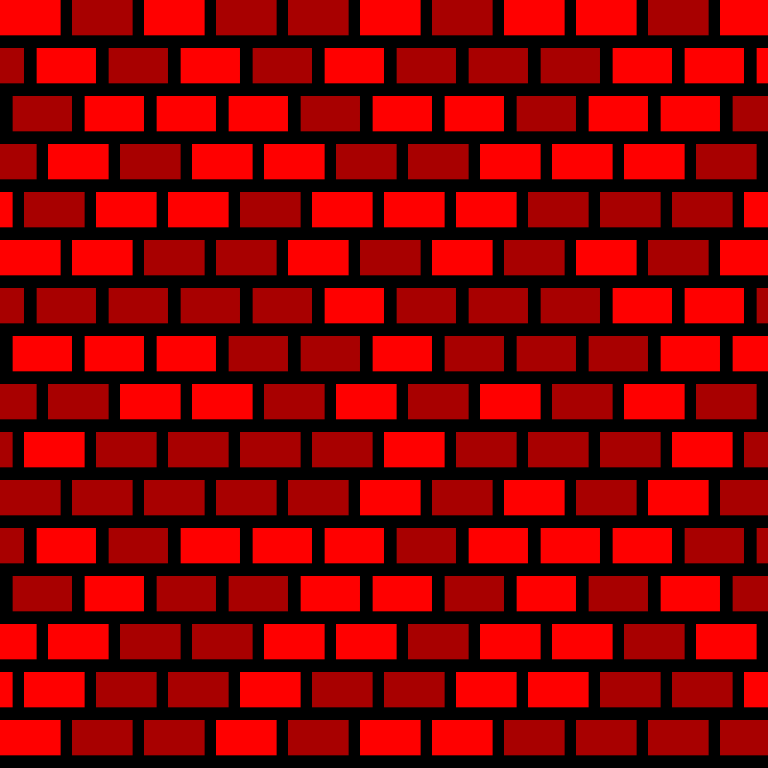
Give the GLSL for this pattern, as a WebGL 1 fragment shader.

```glsl
precision highp float;
// Staggered brick wall in two flat reds with wide black mortar.

uniform vec2 u_resolution;

#define GRID vec2(10.66667, 16.0)       // bricks across, courses up
#define BRICK_SIZE vec2(0.833, 0.736)   // brick size as a share of its cell
#define BRICK_CENTRE vec2(0.421, 0.632) // brick centre within its cell
#define WIDTH_WOBBLE 0.009              // width change between courses
#define STAGGER_STEPS 5.0               // courses before the bond repeats
#define STAGGER_UNIT 0.166667           // smallest shift, in brick cells
#define BRIGHT_LEVEL 0.235              // higher gives more dark bricks
#define BRIGHT_RED vec3(1.0, 0.0, 0.0)
#define DARK_RED vec3(0.66, 0.0, 0.0)
#define MORTAR vec3(0.0)

float hash(vec2 p) {
  vec3 q = fract(p.xyx * vec3(0.1031, 0.1030, 0.0973));
  q += dot(q, q.yzx + 33.33);
  return fract((q.x + q.y) * q.z);
}

// Random tone per brick; side neighbours tend to differ.
vec3 brickColour(vec2 id) {
  vec2 seed = id + 17.0;
  float tone = hash(seed) - 0.5 * hash(seed - vec2(1.0, 0.0));
  return mix(DARK_RED, BRIGHT_RED, step(BRIGHT_LEVEL, tone));
}

// Box coverage filtered over one pixel.
float boxCoverage(vec2 p, vec2 halfSize, vec2 pixel) {
  vec2 inside = clamp((halfSize - abs(p)) / pixel + 0.5, 0.0, 1.0);
  return inside.x * inside.y;
}

void main() {
  // Shift the grid so that each brick sits in the middle of its cell.
  vec2 cell = gl_FragCoord.xy / u_resolution * GRID + 0.5 - BRICK_CENTRE;
  vec2 pixel = GRID / u_resolution;

  // Each course slides by two steps of the bond.
  float shift = mod(2.0 * floor(cell.y), STAGGER_STEPS);
  cell.x -= shift * STAGGER_UNIT;

  // Courses on odd steps have slightly narrower bricks.
  vec2 size = BRICK_SIZE;
  size.x += WIDTH_WOBBLE * (1.0 - 2.0 * mod(shift, 2.0));

  float brick = boxCoverage(fract(cell) - 0.5, 0.5 * size, pixel);
  gl_FragColor = vec4(mix(MORTAR, brickColour(floor(cell)), brick), 1.0);
}
```
